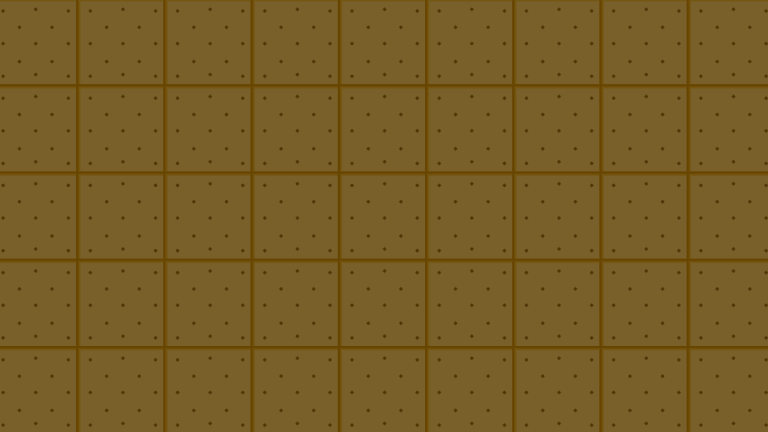
Write a Shadertoy shader that draws this pattern.

```glsl
// Square ochre tiles with stepped grooves and a quincunx of small dark pits.
// One tile is repeated with fract; each groove axis is three nested bands, and
// the pits are the even squares of a 5 by 5 grid, drawn as rounded diamonds.

// Layout: pitch and centre in canvas heights, the rest in tile widths
const float PITCH = 0.2019;
const vec2 TILE_CENTRE = vec2(-0.0008, -0.0031);
const float GROOVE_START = -0.525;
const float SHADOW_WIDTH = 0.021;
const float LIT_WIDTH = 0.036;
const float GROOVE_WIDTH = 0.051;

const float PIT_SPACING = 0.187;
const vec2 PIT_SHIFT = vec2(0.011, 0.008);
const float PIT_RADIUS = 0.016;
const float RIM_RADIUS = 0.022;
const float LOW_ROW_DROP = 0.019;
const float MID_COLUMN_RISE = 0.019;

// Colours
const vec3 FACE = vec3(0.475, 0.378, 0.164);
const vec3 BEVEL = vec3(0.46, 0.35, 0.10);
const vec3 GROOVE_LIT = vec3(0.45, 0.31, 0.02);
const vec3 GROOVE_SHADOW = vec3(0.40, 0.27, 0.01);
const vec3 PIT_RIM = vec3(0.40, 0.31, 0.12);
const vec3 PIT_CORE = vec3(0.31, 0.21, 0.02);

// Coverage of a band from 0 to width on either axis, smoothed over one pixel
float grooveBand(vec2 fromEdge, float width, float pixel) {
    vec2 inside = clamp(fromEdge / pixel + 0.5, 0.0, 1.0);
    vec2 beyond = clamp((fromEdge - width) / pixel + 0.5, 0.0, 1.0);
    vec2 cover = inside - beyond;
    return max(cover.x, cover.y);
}

// Radial measure of the nearest pit, between a circle and a diamond
float pitDistance(vec2 tile) {
    vec2 p = tile - PIT_SHIFT;
    vec2 id = clamp(round(p / PIT_SPACING), -2.0, 2.0);
    if (mod(id.x + id.y, 2.0) > 0.5) return 1.0;

    // Slightly uneven rows: the fourth sits low, outer middle pits sit high
    vec2 centre = id * PIT_SPACING;
    if (id.y == 1.0) centre.y += LOW_ROW_DROP;
    if (id.x == 0.0 && abs(id.y) == 2.0) centre.y -= MID_COLUMN_RISE;

    vec2 d = abs(p - centre);
    return mix(length(d), 0.8 * (d.x + d.y), 0.5);
}

float disc(float dist, float radius, float pixel) {
    return clamp((radius - dist) / pixel + 0.5, 0.0, 1.0);
}

void mainImage(out vec4 fragColor, in vec2 fragCoord) {
    // Tile space, with y running down
    vec2 p = (fragCoord - 0.5 * iResolution.xy) / iResolution.y - TILE_CENTRE;
    vec2 q = vec2(p.x, -p.y) / PITCH;
    float pixel = 1.0 / (iResolution.y * PITCH);
    vec2 tile = fract(q + 0.5) - 0.5;

    // Pits
    float pit = pitDistance(tile);
    vec3 color = mix(FACE, PIT_RIM, disc(pit, RIM_RADIUS, pixel));
    color = mix(color, PIT_CORE, disc(pit, PIT_RADIUS, pixel));

    // Grooves, from the outer bevel to the shadowed side
    vec2 fromEdge = fract(q - GROOVE_START + 0.5) - 0.5;
    color = mix(color, BEVEL, grooveBand(fromEdge, GROOVE_WIDTH, pixel));
    color = mix(color, GROOVE_LIT, grooveBand(fromEdge, LIT_WIDTH, pixel));
    color = mix(color, GROOVE_SHADOW, grooveBand(fromEdge, SHADOW_WIDTH, pixel));

    fragColor = vec4(color, 1.0);
}
```
